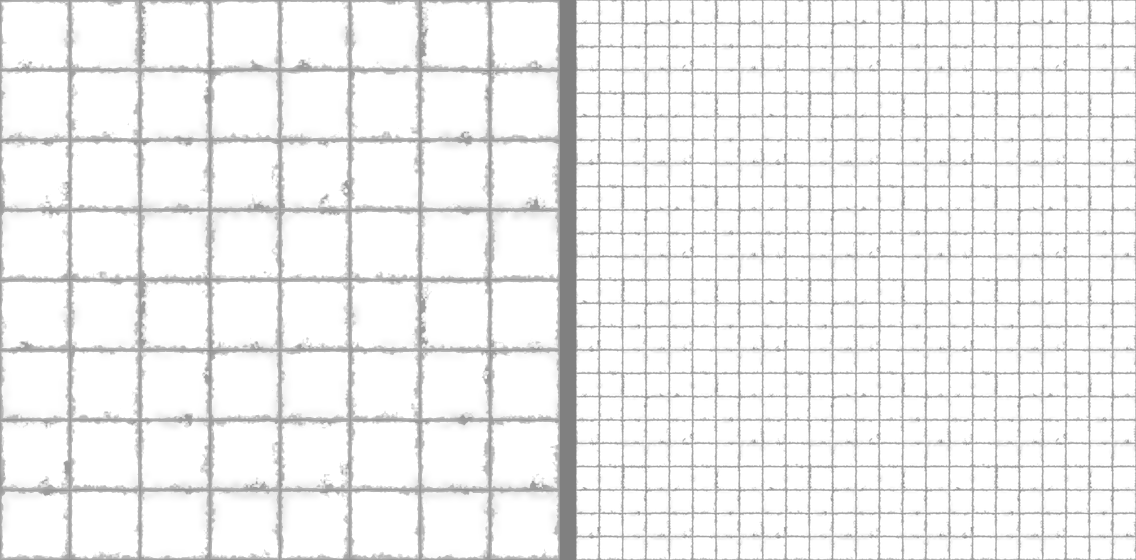
Left, the tile; right, the same tile 3 across and 3 down.
Give the GLSL for this texture map, as a Shadertoy shader.

```glsl
// Eight by eight white square tiles with ragged, chipped grey grout lines.

const float TILES = 8.0;          // repeats across and down
const float WEAR_PERIOD = 4.0;    // tiles before the broad wear recurs
const float GROUT_HALF = 0.02;    // half line width, in tiles

float hash(vec2 cell, float seed) {
    vec3 q = fract(vec3(cell.xyx + seed * 1.37) * vec3(0.1031, 0.103, 0.0973));
    q += dot(q, q.yzx + 33.33);
    return fract((q.x + q.y) * q.z);
}

vec2 wrapCell(vec2 cell, float period) {
    return cell - period * floor((cell + 0.5) / period);
}

// Value noise that wraps after a whole number of cells
float wrapNoise(vec2 p, float period, float seed) {
    vec2 cell = floor(p);
    vec2 f = p - cell;
    f = f * f * (3.0 - 2.0 * f);
    vec2 a = wrapCell(cell, period);
    vec2 b = wrapCell(cell + 1.0, period);
    float bottom = mix(hash(a, seed), hash(vec2(b.x, a.y), seed), f.x);
    float top = mix(hash(vec2(a.x, b.y), seed), hash(b, seed), f.x);
    return mix(bottom, top, f.y);
}

// Two layers of noise; frequency is in cells per tile, period in tiles
float layeredNoise(vec2 p, float frequency, float period, float seed) {
    float broad = wrapNoise(p * frequency, period * frequency, seed);
    float fine = wrapNoise(p * frequency * 2.0, period * frequency * 2.0, seed + 3.0);
    return mix(broad, fine, 0.42);
}

// Darkness around one family of lines, from the signed offset to the line
float groutDarkness(vec2 p, float offset, float spread, float seed, float pixel) {
    float dist = abs(offset);
    float sideSeed = seed + 20.0 * step(0.0, offset);

    // Reach of the wear, with occasional larger chips
    float coarse = layeredNoise(p, 5.0, WEAR_PERIOD, sideSeed);
    float chip = smoothstep(0.73, 0.95, wrapNoise(p * 3.0, WEAR_PERIOD * 3.0, sideSeed + 5.0));
    float reach = spread * (0.01 + 0.09 * coarse * coarse + 0.07 * chip);

    // Crumbled fringe: a dark inner band and a pale outer one
    float ragged = layeredNoise(p, 18.0, TILES, sideSeed + 9.0) - 0.5;
    float field = (dist - GROUT_HALF) / reach + 2.2 * ragged;
    float pale = 1.0 - smoothstep(0.6, 1.1, field);
    float dark = 1.0 - smoothstep(0.15, 0.6, field);
    float core = 1.0 - smoothstep(-0.5, 0.5, (dist - GROUT_HALF) / pixel);

    float fringe = 0.13 * pale + (0.14 + 0.12 * chip) * dark;
    float mottled = 0.36 + 0.12 * (coarse - 0.5) + 0.04 * chip;
    return mix(fringe, max(fringe, mottled), core);
}

// Faint soft dirt hugging the tile borders
float smudgeDarkness(vec2 p, float dist) {
    float cloud = wrapNoise(p * 2.0, WEAR_PERIOD * 2.0, 71.0);
    float grain = wrapNoise(p * 8.0, TILES * 8.0, 75.0);
    return 0.13 * smoothstep(0.6, 1.0, cloud) * grain * (1.0 - smoothstep(0.03, 0.2, dist));
}

void mainImage(out vec4 fragColor, in vec2 fragCoord) {
    vec2 p = fragCoord / iResolution.xy * TILES;
    float pixel = TILES / min(iResolution.x, iResolution.y);
    vec2 offset = fract(p + 0.5) - 0.5;

    // Debris gathers above horizontal lines and left of vertical ones
    vec2 spread = mix(vec2(1.1, 0.7), vec2(0.9, 1.25), step(vec2(0.0), offset));
    float vertical = groutDarkness(p, offset.x, spread.x, 1.0, pixel);
    float horizontal = groutDarkness(p, offset.y, spread.y, 101.0, pixel);

    float borderDist = min(abs(offset.x), abs(offset.y));
    float darkness = max(max(vertical, horizontal), smudgeDarkness(p, borderDist));
    fragColor = vec4(vec3(1.0 - darkness), 1.0);
}
```
